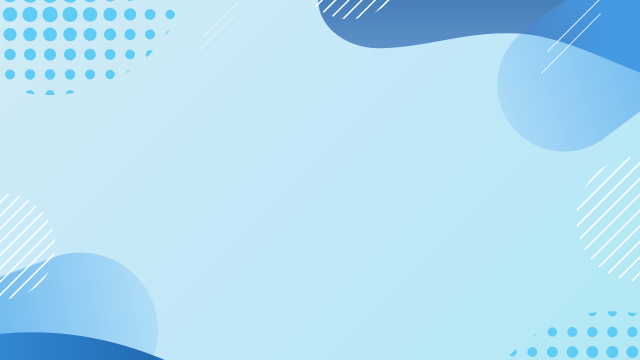
Reproduce this background procedurally as a Shadertoy shader.

```glsl
#define DOT_PITCH 0.0556
#define DOT_CLIP 0.395
#define STRIPE_PITCH 0.178
#define STRIPE_HALF_WIDTH 0.0021
#define LINE_HALF_WIDTH 0.0012
#define WHITE vec3(1.0)
#define DOT_BLUE vec3(0.37, 0.80, 0.96)
#define PALE_BLUE vec3(0.69, 0.87, 0.97)
#define SKY_BLUE vec3(0.46, 0.74, 0.94)

// Antialiased coverage of a signed distance in canvas heights
float cover(float d) {
    return clamp(0.5 - d * iResolution.y, 0.0, 1.0);
}

float segment(vec2 p, vec2 a, vec2 b) {
    vec2 ab = b - a;
    return length(p - a - ab * clamp(dot(p - a, ab) / dot(ab, ab), 0.0, 1.0));
}

// Rounded end with straight sides running off the canvas
float capsule(vec2 p, vec2 center, vec2 direction, float radius) {
    return segment(p, center, center + direction) - radius;
}

// Top wave: an elliptical left shoulder, then a dip and a rise
float topWave(vec2 p) {
    float depth = 0.0925 + 0.0415 * (1.0 - smoothstep(1.05, 1.40, p.x))
                + 0.155 * smoothstep(1.42, 1.98, p.x);
    float shoulder = max(0.0, (1.053 - p.x) / 0.169);
    return (length(vec2(shoulder, (1.0 - p.y) / depth)) - 1.0) * depth;
}

// Dot grid that shrinks outward and is cut by a circle
float dotGrid(vec2 p, vec2 center) {
    vec2 q = p - center;
    q.y = abs(q.y);
    vec2 offset = vec2(0.0, DOT_CLIP - 0.0015);
    vec2 node = round((q - offset) / DOT_PITCH) * DOT_PITCH + offset;
    float radius = 0.0283 - 0.041 * length(node);
    return max(length(q - node) - radius, length(q) - DOT_CLIP);
}

// Diagonal stripes inside a disc
float stripedDisc(vec2 p, vec2 center, float radius) {
    vec2 q = p - center;
    float pitch = STRIPE_PITCH * radius;
    float across = (q.x - q.y) * 0.7071 / pitch;
    float stripe = abs(fract(across) - 0.5) * pitch - STRIPE_HALF_WIDTH;
    return max(stripe, length(q) - radius);
}

void mainImage(out vec4 fragColor, in vec2 fragCoord) {
    vec2 p = fragCoord / iResolution.y;

    // Diagonal three-stop backdrop
    float t = (p.x + 1.0 - p.y) / 2.778;
    vec3 color = mix(vec3(0.815, 0.922, 0.960), vec3(0.761, 0.910, 0.972), clamp(t * 2.0, 0.0, 1.0));
    color = mix(color, vec3(0.695, 0.908, 0.960), clamp(t * 2.0 - 1.0, 0.0, 1.0));

    // Dot grids
    float dots = min(dotGrid(p, vec2(0.139, 1.131)), dotGrid(p, vec2(1.701, -0.260)));
    color = mix(color, DOT_BLUE, cover(dots));

    // Upper right shapes and their brighter overlap
    float blob = cover(capsule(p, vec2(1.567, 0.765), vec2(0.8, 0.6), 0.186));
    float blobShade = clamp(0.5 + dot(p - vec2(1.58, 0.75), vec2(2.0, 0.7)), 0.0, 1.0);
    color = mix(color, mix(PALE_BLUE, SKY_BLUE, blobShade), blob);

    float wave = cover(topWave(p));
    float waveShade = clamp((1.0 - p.y) * 8.0, 0.0, 1.0);
    vec3 waveColor = mix(vec3(0.28, 0.50, 0.73), vec3(0.36, 0.56, 0.78), waveShade);
    vec3 overlap = mix(vec3(0.29, 0.54, 0.80), vec3(0.27, 0.60, 0.89), smoothstep(1.45, 1.72, p.x));
    color = mix(color, mix(waveColor, overlap, blob), wave);

    // Lower left blob and hill
    float lowerBlob = cover(capsule(p, vec2(0.2235, 0.083), vec2(-0.94, -0.34), 0.2155));
    float lowerShade = clamp(p.x / 0.43 + (p.y - 0.15) * 0.5, 0.0, 1.0);
    color = mix(color, mix(SKY_BLUE, PALE_BLUE, lowerShade), lowerBlob);

    float hillOffset = p.x - 0.09;
    float hill = p.y - 0.077 + 0.57 * hillOffset * hillOffset;
    vec3 hillColor = mix(vec3(0.20, 0.53, 0.83), vec3(0.13, 0.42, 0.70), clamp(p.x / 0.42, 0.0, 1.0));
    color = mix(color, hillColor, cover(hill));

    // Striped discs
    float stripes = stripedDisc(p, vec2(0.007, 0.316), 0.146);
    stripes = min(stripes, stripedDisc(p, vec2(1.775, 0.392), 0.1735));
    stripes = min(stripes, stripedDisc(p, vec2(0.970, 1.093), 0.146));
    color = mix(color, WHITE, cover(stripes));

    // Paired thin diagonals
    float faint = min(segment(p, vec2(0.567, 0.899), vec2(0.660, 0.991)),
                      segment(p, vec2(0.555, 0.862), vec2(0.648, 0.954)));
    float bright = min(segment(p, vec2(1.521, 0.857), vec2(1.664, 1.000)),
                       segment(p, vec2(1.505, 0.797), vec2(1.667, 0.961)));
    color = mix(color, WHITE, 0.6 * cover(faint - LINE_HALF_WIDTH));
    color = mix(color, WHITE, 0.9 * cover(bright - LINE_HALF_WIDTH));

    fragColor = vec4(color, 1.0);
}
```
